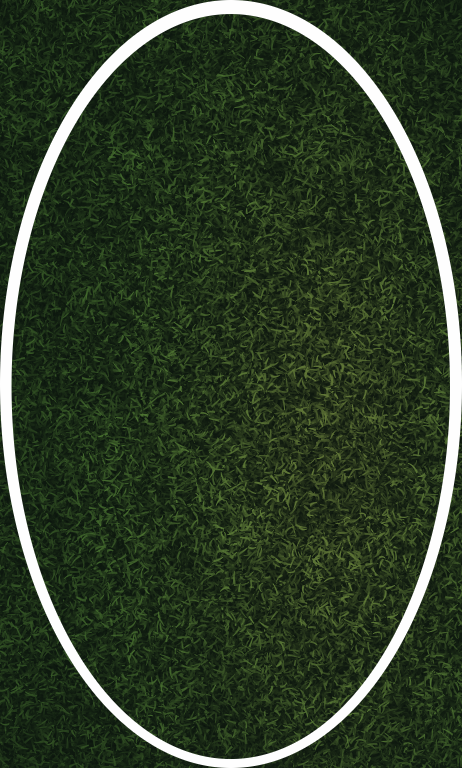
Reproduce this texture procedurally as a Shadertoy shader.

```glsl
vec3 hash3(vec2 p) {
    vec3 h = fract(vec3(p.xyx) * vec3(0.1031, 0.1030, 0.0973));
    h += dot(h, h.yxz + 33.33);
    return fract((h.xxy + h.yzz) * h.zyx);
}

float valueNoise(vec2 p) {
    vec2 cell = floor(p), f = fract(p);
    f = f * f * (3.0 - 2.0 * f);
    float low = mix(hash3(cell).x, hash3(cell + vec2(1, 0)).x, f.x);
    float high = mix(hash3(cell + vec2(0, 1)).x, hash3(cell + 1.0).x, f.x);
    return mix(low, high, f.y);
}

// Approximate signed distance to an axis-aligned ellipse
float ellipseDistance(vec2 p, vec2 radii) {
    float k = length(p / radii);
    return k * (k - 1.0) / max(length(p / (radii * radii)), 1e-4);
}

// One layer of curved, tapered blades: x is brightness, y is coverage
vec2 bladeLayer(vec2 q, float seed, float pixel) {
    vec2 cell = floor(q);
    vec2 result = vec2(0.0);
    for (int j = -1; j <= 1; j++) {
        for (int i = -1; i <= 1; i++) {
            vec2 id = cell + vec2(i, j);
            vec3 place = hash3(id + seed * 17.3);
            vec3 look = hash3(id + seed * 29.7 + 71.0);
            float angle = 6.2832 * place.z;
            vec2 axis = vec2(cos(angle), 0.85 * sin(angle));
            axis = normalize(axis);
            vec2 d = q - id - place.xy;
            d = vec2(dot(d, axis), dot(d, vec2(-axis.y, axis.x)));
            float along = d.x / mix(0.5, 0.95, look.x);
            float bend = (look.y - 0.5) * 0.45 * along * along;
            float halfWidth = 0.11 * (1.0 - 0.6 * along) * step(abs(along), 1.0);
            float side = abs(d.y - bend);
            float cover = clamp((halfWidth - side) / pixel + 0.5, 0.0, 1.0);
            cover *= smoothstep(1.0, 0.8, abs(along));
            float bright = 0.12 + 0.85 * look.z * look.z + 0.15 * along;
            result = mix(result, vec2(bright, 1.0), cover);
        }
    }
    return result;
}

void mainImage(out vec4 fragColor, in vec2 fragCoord) {
    vec2 uv = fragCoord / iResolution.xy;
    vec2 p = fragCoord / iResolution.y;
    float aspect = iResolution.x / iResolution.y;
    float pixel = 1.0 / iResolution.y;

    // Grass blades, dark low layers first
    float shade = 0.06;
    for (int i = 0; i < 6; i++) {
        float layer = float(i);
        float turn = 0.7 * layer + 0.2;
        float density = 82.0 + 5.0 * layer;
        vec2 q = mat2(cos(turn), -sin(turn), sin(turn), cos(turn)) * p * density + 200.0;
        q += 0.7 * valueNoise(p * 30.0 + layer * 9.0);
        vec2 blade = bladeLayer(q, layer + 1.0, density * pixel);
        float lift = 0.75 + 0.09 * layer;
        shade = mix(shade, blade.x / max(blade.y, 0.01) * lift, 0.85 * blade.y);
    }

    // Uneven tufts and fine grain
    float tufts = 0.6 * valueNoise(p * 14.0 + 3.0) + 0.4 * valueNoise(p * 37.0 + 8.0);
    shade *= 0.75 + 0.5 * tufts;
    shade += 0.10 * (valueNoise(p * 380.0) - 0.5);

    // Soft light right of the middle, falling off to the corners
    vec2 fromLight = (uv - vec2(0.58, 0.46)) * vec2(1.6, 1.7);
    float light = mix(0.52, 1.2, exp(-dot(fromLight, fromLight)));
    vec2 fromGlow = (uv - vec2(0.86, 0.24)) * vec2(4.0, 6.0);
    light += 0.16 * exp(-dot(fromGlow, fromGlow));
    shade = clamp(shade * light + 0.05, 0.0, 1.15);

    vec3 color = mix(vec3(0.035, 0.068, 0.047), vec3(0.27, 0.39, 0.175), shade);
    vec2 fromDry = (uv - vec2(0.72, 0.42)) * vec2(3.0, 2.2);
    float dry = exp(-dot(fromDry, fromDry));
    color += shade * mix(vec3(-0.03, 0.0, -0.01), vec3(0.06, 0.015, 0.015), dry);

    // White oval band, slightly heavier at the top
    vec2 fromCenter = (uv - 0.5) * vec2(aspect, 1.0);
    float outer = ellipseDistance(fromCenter, vec2(0.5 * aspect, 0.5));
    vec2 fromInner = (uv - vec2(0.4995, 0.4967)) * vec2(aspect, 1.0);
    float inner = ellipseDistance(fromInner, vec2(0.4745 * aspect, 0.485));
    float band = clamp(0.5 - max(outer, -inner) / pixel, 0.0, 1.0);
    fragColor = vec4(mix(color, vec3(0.995), band), 1.0);
}
```
